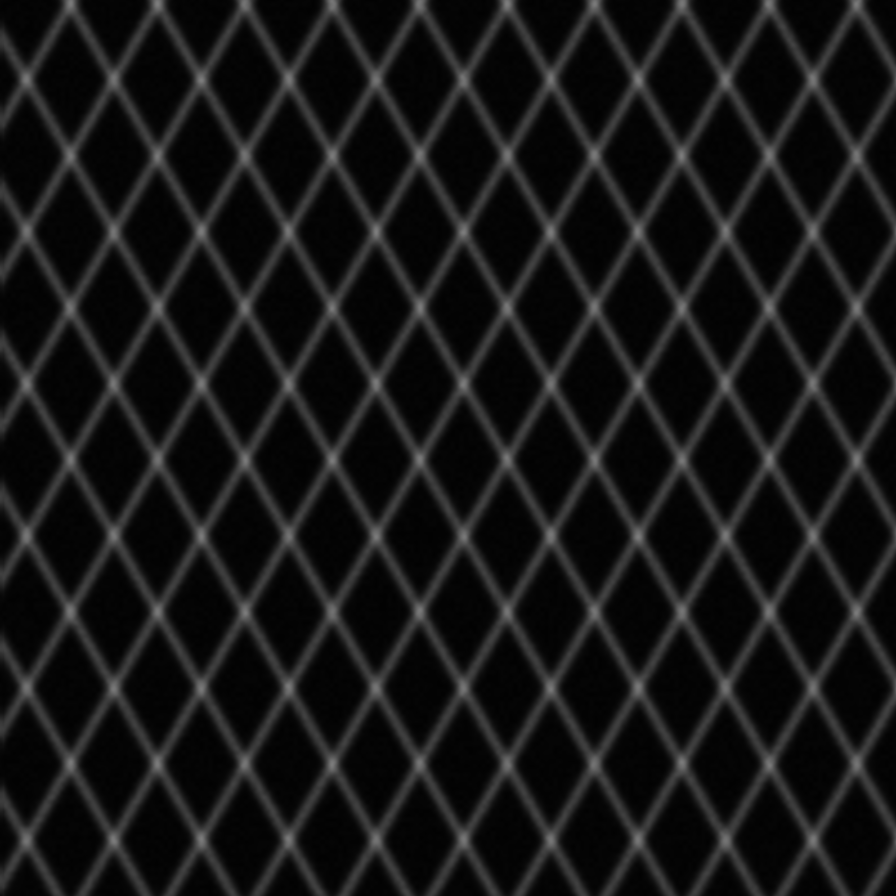
Give the GLSL for this pattern, as a three.js fragment shader.

```glsl
varying vec2 vUv;

#define REPEATS vec2(10.254, 5.893)
#define CROSSING vec2(0.5173, 0.5716)
#define LINE_SOFTNESS 0.0074
#define LINE_GLOW 0.225
#define GROUND 0.014
#define GRAIN_CELLS 200.0
#define GRAIN_GROUND 0.014
#define GRAIN_LINE 0.10
#define LEFT_FLAT 0.004

float hash(vec2 p) {
  vec3 q = fract(vec3(p.xyx) * 0.1031);
  q += dot(q, q.yzx + 33.33);
  return fract((q.x + q.y) * q.z);
}

float valueNoise(vec2 p) {
  vec2 cell = floor(p);
  vec2 f = fract(p);
  f = f * f * (3.0 - 2.0 * f);
  float low = mix(hash(cell), hash(cell + vec2(1.0, 0.0)), f.x);
  float high = mix(hash(cell + vec2(0.0, 1.0)), hash(cell + 1.0), f.x);
  return mix(low, high, f.y);
}

// Soft line at every whole number of the diagonal coordinate
float softLine(float diagonal) {
  float offset = abs(fract(diagonal + 0.5) - 0.5);
  float d = offset / length(REPEATS) / LINE_SOFTNESS;
  return exp(-d * d);
}

void main() {
  // Lines level out in a thin strip at the left edge
  vec2 uv = vec2(max(vUv.x, LEFT_FLAT), vUv.y);

  // Two diagonal families add up and brighten at their crossings
  vec2 p = (uv - CROSSING) * REPEATS;
  float lattice = softLine(p.x + p.y) + softLine(p.x - p.y);

  // Faint grain on the ground and along the lines
  float grain = valueNoise(vUv * GRAIN_CELLS) - 0.5;
  float ground = GROUND + GRAIN_GROUND * grain;
  float lines = LINE_GLOW * lattice * (1.0 + GRAIN_LINE * grain);

  gl_FragColor = vec4(vec3(ground + lines), 1.0);
}
```
